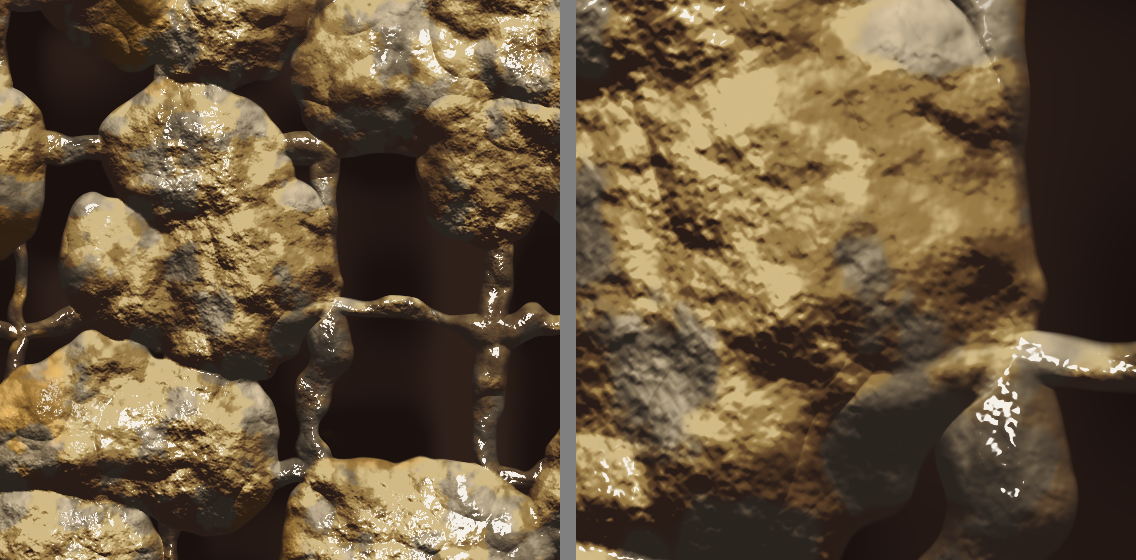
Left, the full canvas; right, a detail of the centre.
A Shadertoy shader for this texture:

```glsl
// Wet, mud-caked pebble clumps clinging to a dark net, lit by low sun from above.
// Scattered domes are smoothly merged into a height field, roughened with fbm,
// then shaded by slope, short cast shadows and many sharp wet glints.

const vec3 HOLE  = vec3(0.10, 0.065, 0.055);
const vec3 DARK  = vec3(0.16, 0.11, 0.09);
const vec3 BROWN = vec3(0.36, 0.25, 0.15);
const vec3 OCHRE = vec3(0.60, 0.48, 0.27);
const vec3 SAND  = vec3(0.82, 0.73, 0.52);
const vec3 GREY  = vec3(0.56, 0.51, 0.44);
const vec3 GLINT = vec3(0.96, 0.94, 0.91);
const vec3 AMBER = vec3(0.74, 0.50, 0.16);

const vec3  SUN = vec3(0.15, 0.75, 0.645);
const vec2  SEED = vec2(7.3, 3.1);
const float CLUMP_CELL = 0.23;
const float KNOB_CELL = 0.095;
const float CLUMP_CHANCE = 0.70;
const float MESH = 0.29;
const float BAR_WIDTH = 0.021;
const float ROUGHNESS = 0.036;

float hash(vec2 p) {
    vec3 q = fract(vec3(p.xyx + 17.0) * 0.1031);
    q += dot(q, q.yzx + 33.33);
    return fract((q.x + q.y) * q.z);
}

float noise(vec2 p) {
    vec2 i = floor(p), f = fract(p);
    f = f * f * f * (f * (f * 6.0 - 15.0) + 10.0);
    return mix(mix(hash(i), hash(i + vec2(1, 0)), f.x),
               mix(hash(i + vec2(0, 1)), hash(i + vec2(1, 1)), f.x), f.y);
}

float fbm(vec2 p, int octaves) {
    float sum = 0.0, amp = 0.5;
    for (int i = 0; i < octaves; i++) {
        sum += amp * noise(p);
        p = mat2(1.6, 1.2, -1.2, 1.6) * p + 5.7;
        amp *= 0.5;
    }
    return sum;
}

float smoothMax(float a, float b, float k) {
    float h = max(k - abs(a - b), 0.0) / k;
    return max(a, b) + 0.25 * h * h * k;
}

// Dome section: 1 at the crown, 0 on the rim, negative outside
float dome(float e) {
    return max(e / (0.3 + 0.7 * sqrt(max(e, 0.0))), -1.0);
}

// Jittered, stretched domes, one or none per cell
float lumps(vec2 p, float cell, float chance) {
    vec2 g = p / cell, id = floor(g);
    float h = -1.0;
    for (int y = -1; y <= 1; y++)
    for (int x = -1; x <= 1; x++) {
        vec2 c = id + vec2(x, y);
        if (hash(c + 41.0) > chance) continue;
        vec2 d = g - c - 0.15 - 0.7 * vec2(hash(c), hash(c + 61.0));
        float angle = 6.283 * hash(c + 83.0);
        d = mat2(cos(angle), sin(angle), -sin(angle), cos(angle)) * d;
        d.x *= 1.25;
        float r = mix(0.6, 0.95, hash(c + 29.0));
        h = smoothMax(h, r * dome(1.0 - dot(d, d) / (r * r)), 0.16);
    }
    return h * cell * 0.62;
}

float net(vec2 p) {
    vec2 d = abs(fract(p / MESH + 0.3) - 0.5) * MESH;
    float w = BAR_WIDTH * (0.55 + 1.1 * noise(p * 13.0));
    vec2 e = 1.0 - d * d / (w * w);
    return smoothMax(dome(e.x), dome(e.y), 0.3) * w * 0.8;
}

// Broad and fine wobble that breaks up every outline
vec2 warp(vec2 p) {
    vec2 broad = vec2(noise(p * 6.0), noise(p * 6.0 + 31.0)) - 0.5;
    vec2 fine = vec2(noise(p * 24.0 + 7.0), noise(p * 24.0 + 47.0)) - 0.5;
    return p + 0.06 * broad + 0.017 * fine;
}

float coarse(vec2 p) {
    vec2 q = warp(p);
    return smoothMax(lumps(q, CLUMP_CELL, CLUMP_CHANCE), net(q), 0.015);
}

float surface(vec2 p) {
    float base = coarse(p);
    float solid = smoothstep(-0.006, 0.02, base);
    float knobs = max(lumps(warp(p), KNOB_CELL, 0.65), 0.0);
    knobs *= knobs / (knobs + 0.02);
    float grit = mix(0.45, 1.15, smoothstep(0.25, 0.65, noise(p * 6.0 + 9.0)));
    float rough = fbm(p * 17.0, 5) - 0.55;
    return base + solid * 0.6 * knobs + mix(0.3, 1.0, solid) * ROUGHNESS * grit * rough;
}

float sunlight(vec2 p, float h) {
    float blocked = 0.0;
    for (int i = 1; i <= 5; i++) {
        float s = 0.026 * float(i);
        float ray = h + s * SUN.z + 0.008;
        blocked = max(blocked, (coarse(p + s * SUN.xy) - ray) / 0.025);
    }
    return 1.0 - 0.75 * clamp(blocked, 0.0, 1.0);
}

void mainImage(out vec4 fragColor, in vec2 fragCoord) {
    vec2 p = fragCoord / iResolution.y + SEED;
    const float STEP = 0.0015;
    float h = surface(p);
    vec2 slope = vec2(surface(p + vec2(STEP, 0)), surface(p + vec2(0, STEP))) - h;
    vec3 n = normalize(vec3(-slope / STEP, 1.0));
    float lit = sunlight(p, max(h, 0.0));

    // Bare net strands are darker and wetter than the mud
    float mud = smoothstep(-0.02, 0.02, lumps(warp(p), CLUMP_CELL, CLUMP_CHANCE));
    mud = max(mud, 0.8 * smoothstep(0.5, 0.6, fbm(p * 12.0 + 90.0, 3)));
    float stain = smoothstep(0.5, 0.6, fbm(p * 13.0 + 3.0, 5));
    float tone = max(dot(n, SUN), 0.0) * lit * (0.62 + 0.9 * fbm(p * 55.0, 3));
    tone *= (1.0 - 0.35 * stain) * mix(0.4, 1.0, mud);

    // Mud colours from shade to sun
    vec3 col = mix(DARK, BROWN, smoothstep(0.03, 0.25, tone));
    col = mix(col, OCHRE, smoothstep(0.22, 0.50, tone));
    col = mix(col, SAND, smoothstep(0.50, 0.82, tone));
    float amber = smoothstep(0.72, 0.84, noise(p * 4.5 + 21.0));
    col = mix(col, AMBER * (0.3 + tone), 0.45 * amber * mud);
    float film = smoothstep(0.5, 0.6, fbm(p * 16.0 + 50.0, 4));
    col = mix(col, GREY * (0.3 + tone), 0.75 * max(film, 0.4 - 0.4 * mud));

    // Wet glints
    float wet = mix(1.5, 0.35 + 1.1 * smoothstep(0.3, 0.6, noise(p * 9.0 + 70.0)), mud);
    float shine = pow(max(dot(n, normalize(SUN + vec3(0, 0, 1))), 0.0), 42.0);
    col = mix(col, GLINT, smoothstep(0.3, 0.8, shine * wet * lit));

    // Dim, unfocused depth seen through the gaps
    vec3 gap = mix(HOLE, DARK * 1.15, smoothstep(0.4, 0.9, noise(p * 7.0 + 12.0)));
    col = mix(gap, col, smoothstep(-0.008, 0.008, h));
    fragColor = vec4(col, 1.0);
}
```
